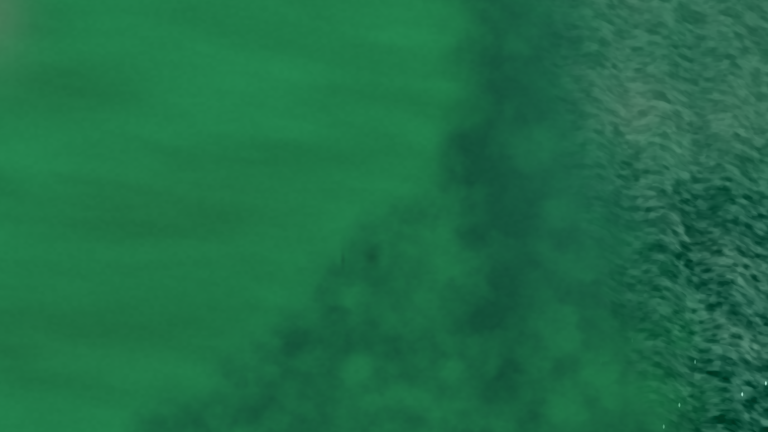
This texture is drawn by a Shadertoy shader. Its source:

```glsl
// Aerial view of green shallow sea: sandy water, a mottled dark reef and a rippled sheen.

float hash(vec2 cell) {
    vec3 q = fract(vec3(cell.xyx) * 0.1031);
    q += dot(q, q.yzx + 33.33);
    return fract((q.x + q.y) * q.z);
}

// Smooth cellular noise: each jittered cell point spreads its own random value.
float cells(vec2 p) {
    vec2 base = floor(p);
    float sum = 0.0, weight = 0.0;
    for (int j = -1; j <= 1; j++)
    for (int i = -1; i <= 1; i++) {
        vec2 c = base + vec2(i, j);
        vec2 d = c + 0.15 + 0.7 * vec2(hash(c), hash(c + 57.0)) - p;
        float w = exp(-5.0 * dot(d, d));
        sum += w * hash(c + 113.0);
        weight += w;
    }
    return sum / weight;
}

float layeredCells(vec2 p) {
    float sum = 0.0, gain = 0.55;
    for (int i = 0; i < 3; i++) {
        sum += gain * cells(p);
        p = mat2(1.6, 1.2, -1.2, 1.6) * p + 7.3;
        gain *= 0.5;
    }
    return sum / 0.9625;
}

float glow(vec2 p, vec2 centre, vec2 size) {
    vec2 d = (p - centre) / size;
    return exp(-dot(d, d));
}

vec2 turn(vec2 p, float angle) {
    float c = cos(angle), s = sin(angle);
    return vec2(c * p.x + s * p.y, c * p.y - s * p.x);
}

vec3 sandyWater(vec2 p) {
    float streaks = layeredCells(turn(p, -0.12) * vec2(3.0, 13.0)) - 0.5;
    float shade = 0.5 * glow(p, vec2(0.38, 0.52), vec2(0.32, 0.12))
                + 0.45 * glow(p, vec2(0.15, 0.22), vec2(0.35, 0.13))
                + 0.4 * glow(p, vec2(0.12, 0.8), vec2(0.2, 0.1));
    vec3 water = mix(vec3(0.125, 0.49, 0.29), vec3(0.12, 0.40, 0.235), shade);
    water += vec3(0.03, 0.08, 0.05) * streaks;
    // Pale haze in the upper left corner
    return mix(water, vec3(0.32, 0.49, 0.37), 0.75 * glow(p, vec2(-0.02, 0.98), vec2(0.09, 0.13)));
}

vec3 reef(vec2 p) {
    float mottle = layeredCells(p * vec2(15.0, 17.0));
    float broad = layeredCells(p * 5.0 + 4.0);
    float channel = 1.12 + 0.13 * (0.65 - p.y) + 0.02 * sin(p.y * 17.0);
    float depth = 0.5 + 1.1 * (mottle - 0.5) + 0.7 * (broad - 0.5);
    depth += 0.45 * exp(-pow((p.x - channel) / 0.09, 2.0)) * smoothstep(0.0, 0.3, p.y);
    depth -= 0.35 * glow(p, vec2(0.98, 0.43), vec2(0.12, 0.14));
    depth -= 0.2 * glow(p, vec2(1.4, 0.08), vec2(0.2, 0.12));
    vec3 water = mix(vec3(0.12, 0.46, 0.28), vec3(0.075, 0.33, 0.225), clamp(depth, 0.0, 1.1));
    // Bluer water towards the upper right
    float teal = smoothstep(0.95, 1.4, p.x) * smoothstep(0.05, 0.6, p.y);
    return mix(water, vec3(0.115, 0.395, 0.305), 0.6 * teal);
}

vec3 addSheen(vec3 water, vec2 p) {
    float wobble = layeredCells(p * 6.0 + 11.0) - 0.5;
    float edge = p.x - 1.6 + 0.27 * p.y + 0.14 * wobble;
    float side = smoothstep(-0.12, 0.16, edge);
    // Dark teal water under the lower right ripples
    water = mix(water, vec3(0.095, 0.33, 0.265), 0.85 * side * smoothstep(0.75, 0.4, p.y));
    float haze = 0.65 * smoothstep(0.45, 0.75, p.y);
    vec2 slope = turn(p - vec2(1.6, 0.45), -0.5);
    haze += 0.6 * glow(slope, vec2(0.03, 0.0), vec2(0.26, 0.06));
    haze += 0.5 * glow(slope, vec2(0.17, -0.15), vec2(0.2, 0.045));
    haze += 0.4 * glow(p, vec2(1.55, 0.7), vec2(0.16, 0.07));
    haze *= 0.8 + 0.9 * wobble;
    water = mix(water, vec3(0.29, 0.48, 0.39), clamp(side * haze, 0.0, 0.95));
    // Fine wind ripples
    vec2 q = turn(p, -0.3) + 0.006 * sin(p.yx * 40.0);
    float ripple = cells(q * vec2(38.0, 85.0)) - 0.5;
    ripple += 0.6 * (cells(q * vec2(75.0, 130.0) + 9.0) - 0.5);
    float strength = smoothstep(-0.16, 0.1, edge) * mix(0.23, 0.1, smoothstep(0.35, 0.8, p.y));
    water += vec3(1.0, 0.95, 0.92) * strength * ripple;
    // Sparse sun glints
    vec2 g = p * vec2(55.0, 40.0), id = floor(g);
    float spark = smoothstep(0.2, 0.04, length((fract(g) - 0.5) * vec2(1.0, 0.7)));
    spark *= step(0.965, hash(id + 31.0)) * smoothstep(0.28, 0.1, p.y) * smoothstep(1.35, 1.7, p.x);
    return water + 0.4 * spark;
}

void mainImage(out vec4 fragColor, in vec2 fragCoord) {
    vec2 p = fragCoord / iResolution.y;
    p.x *= 16.0 * iResolution.y / (9.0 * iResolution.x);

    // The reef border climbs diagonally, then turns upright
    float diagonal = 0.32 + 1.08 * p.y;
    float border = 0.5 * (diagonal + 1.05 - sqrt(pow(diagonal - 1.05, 2.0) + 0.004));
    border += 0.16 * (layeredCells(p * 8.0 + 2.0) - 0.5);
    vec3 color = mix(sandyWater(p), reef(p), smoothstep(-0.07, 0.11, p.x - border));

    // Two small dark rocks on the border
    float rocks = glow(p, vec2(0.861, 0.403), vec2(0.016, 0.02))
                + 0.6 * glow(p, vec2(0.794, 0.398), vec2(0.005, 0.018));
    color = mix(color, vec3(0.07, 0.3, 0.2), 0.7 * rocks);

    color = addSheen(color, p);
    color += 0.012 * (cells(p * vec2(90.0, 110.0)) - 0.5);
    fragColor = vec4(clamp(color, 0.0, 1.0), 1.0);
}
```
